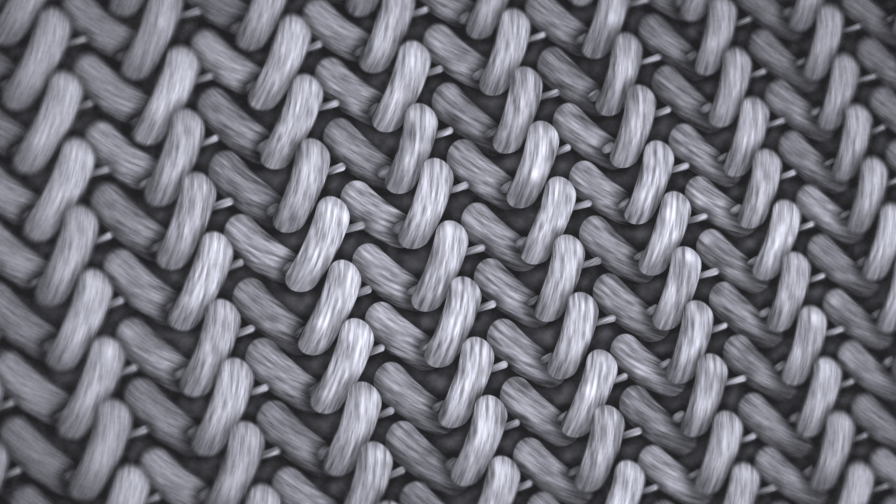
A Shadertoy shader for this texture:

```glsl
// Close-up of grey knitted fabric: a bent lattice of V-shaped stitches.
// Each cell holds a recessed left leg, a thin cross bar, a small loop end and
// a raised right leg, all drawn as bent capsules with fibre noise on them.

const float VIEW_HEIGHT = 4.32;             // canvas height in fabric units
const vec3 YARN_TINT = vec3(0.985, 0.99, 1.06);

float hash(vec2 p) {
    vec3 q = fract(p.xyx * 0.1031);
    q += dot(q, q.yzx + 33.33);
    return fract((q.x + q.y) * q.z);
}

float noise(vec2 p) {
    vec2 i = floor(p), f = fract(p);
    f = f * f * (3.0 - 2.0 * f);
    return mix(mix(hash(i), hash(i + vec2(1, 0)), f.x),
               mix(hash(i + vec2(0, 1)), hash(i + vec2(1, 1)), f.x), f.y);
}

// Lattice: column u, row v to fabric position (y points down) and back.
float rowHeight(float u) { return 0.56 - 0.019 * u; }

vec2 latticeToFabric(vec2 cell) {
    float u = cell.x;
    float y = 2.2 - 0.3 * u - 0.003 * u * u + rowHeight(u) * cell.y;
    float x = 0.56 + 1.09 * u - 0.013 * u * u + (y - 2.0) * (0.17 + 0.018 * u);
    return vec2(x, y);
}

vec2 fabricToLattice(vec2 p) {
    float b = 1.09 + 0.018 * (p.y - 2.0);
    float c = 0.56 + 0.17 * (p.y - 2.0) - p.x;
    float u = (b - sqrt(max(b * b + 0.052 * c, 0.0))) / 0.026;
    return vec2(u, (p.y - 2.2 + 0.3 * u + 0.003 * u * u) / rowHeight(u));
}

// Paints one piece of yarn over tone; halfAxis points to its upper end.
void paintYarn(inout float tone, vec2 q, vec2 halfAxis, float radius, float bend,
               float bright, float seed, float blur, float pixel) {
    float halfLength = length(halfAxis);
    vec2 dir = halfAxis / halfLength;
    float s = dot(q, dir);
    float along = s / halfLength;
    float across = dot(q, vec2(-dir.y, dir.x)) - bend * (along * along - 0.35);
    float r = radius * (1.0 + 0.1 * along);
    float over = max(abs(s) - max(halfLength - r, 0.0), 0.0);
    float dist = length(vec2(over, across)) - r;
    if (dist > 0.2) return;

    // Fibres run along the yarn with a slight twist.
    float d = clamp(across / r, -1.0, 1.0);
    vec2 fibre = vec2(across * 36.0 + s * 6.0, s * 5.0) + seed * 91.0;
    float strands = noise(fibre) - 0.5 + 0.6 * (noise(fibre * vec2(2.1, 2.6)) - 0.5);
    float roundness = sqrt(1.0 - d * d);
    float shade = bright * (0.5 + 0.52 * roundness + 0.1 * d);
    shade += bright * strands * mix(0.5, 0.2, blur);
    shade *= 1.0 - 0.36 * smoothstep(0.1, 1.0, -along);
    shade *= 1.0 - 0.2 * smoothstep(0.75, 1.0, along);

    // Contact shadow first, then the yarn itself.
    float soft = pixel + 0.035 * blur;
    tone *= 1.0 - 0.42 * smoothstep(0.11, -0.02, dist);
    tone = mix(tone, shade, smoothstep(soft, -soft, dist));
}

void paintRecessed(inout float tone, vec2 q, float k, float seed, float blur, float pixel) {
    float bright = 0.57 + 0.14 * (seed - 0.5);
    vec2 leg = vec2(-0.31, -0.235 + 0.05 * (seed - 0.5));
    paintYarn(tone, q - k * vec2(0.5, -0.24), k * leg, k * 0.152, k * 0.05,
              bright, seed, blur, pixel);
    float barLength = 0.08 + 0.06 * fract(seed * 7.0);
    paintYarn(tone, q - k * vec2(0.25, -0.14), k * vec2(barLength, -0.035), k * 0.034, 0.0,
              0.68, seed + 0.3, blur, pixel);
    float loopSize = 0.03 + 0.03 * fract(seed * 13.0);
    paintYarn(tone, q - k * vec2(-0.23, 0.19), k * vec2(0.06, -0.03), k * loopSize, 0.0,
              0.62, seed + 0.6, blur, pixel);
}

void paintRaised(inout float tone, vec2 q, float k, float column, float seed, float blur, float pixel) {
    vec2 leg = vec2(0.175 - 0.008 * column + 0.05 * (seed - 0.5), -0.38);
    paintYarn(tone, q, k * leg, k * 0.142, -k * 0.05,
              0.75 + 0.12 * (seed - 0.5), seed, blur, pixel);
}

void mainImage(out vec4 fragColor, in vec2 fragCoord) {
    float pixel = VIEW_HEIGHT / iResolution.y;
    vec2 p = vec2(fragCoord.x, iResolution.y - fragCoord.y) * pixel;
    vec2 centred = fragCoord / iResolution.xy - vec2(0.55, 0.47);
    float blur = smoothstep(0.2, 0.65, length(centred * vec2(1.1, 0.8)));

    // Shadowed gaps, then all recessed yarn, then all raised yarn.
    float tone = 0.24 + 0.12 * noise(p * 14.0);
    vec2 home = floor(fabricToLattice(p) + 0.5);
    for (int layer = 0; layer < 2; layer++) {
        for (int j = -1; j <= 1; j++) {
            for (int i = -1; i <= 1; i++) {
                vec2 cell = home + vec2(i, j);
                float seed = hash(cell + 57.0);
                vec2 jitter = 0.04 * (vec2(seed, hash(cell + 113.0)) - 0.5);
                vec2 q = p - latticeToFabric(cell) - jitter;
                float k = rowHeight(cell.x) / 0.5;
                if (layer == 0) paintRecessed(tone, q, k, seed, blur, pixel);
                else paintRaised(tone, q, k, cell.x, seed, blur, pixel);
            }
        }
    }

    // Soft falloff of the light toward the corners, and fine grain.
    tone *= 1.06 - 0.55 * dot(centred, centred);
    tone += 0.03 * (noise(p * 45.0) - 0.5);
    fragColor = vec4(clamp(max(tone, 0.13) * YARN_TINT, 0.0, 1.0), 1.0);
}
```
